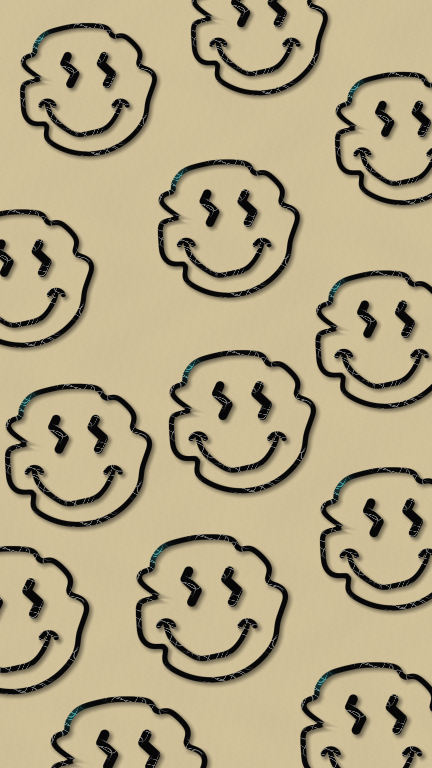
A WebGL 1 fragment shader for this pattern:

```glsl
precision highp float;
// Scattered wobbly smiley outlines in veined black on warm sand paper.

uniform vec2 u_resolution;

const float PI = 3.14159265;
const vec3 PAPER = vec3(0.812, 0.752, 0.598);
const vec3 INK = vec3(0.030, 0.026, 0.030);
const vec3 VEIN = vec3(0.62, 0.62, 0.61);
const vec3 TEAL = vec3(0.22, 0.66, 0.66);
const vec3 SHADE = vec3(0.20, 0.18, 0.14);

// Lengths below are fractions of the canvas width.
// Per column: centre x, alternating sway, drift per row.
const vec3 LEFT_X = vec3(0.132, 0.070, -0.0116);
const vec3 MIDDLE_X = vec3(0.572, 0.0255, -0.0197);
const vec3 RIGHT_X = vec3(0.917, 0.0139, -0.0116);
// Per column: first y from the top, row pitch, pitch loss.
const vec3 LEFT_Y = vec3(0.206, 0.451, 0.0139);
const vec3 MIDDLE_Y = vec3(0.065, 0.470, 0.0076);
const vec3 RIGHT_Y = vec3(0.319, 0.4676, 0.0021);
const float LAST_ROW_SHIFT = 0.139;
const float BASE_RADIUS = 0.154;
const float RADIUS_GROWTH = 0.0058;

// Lengths below are fractions of the motif radius.
const float LINE_HALF = 0.036;
const float EYE_HALF = 0.061;
const float EYE_GAP = 0.55;
const vec2 SHADOW_OFFSET = vec2(0.035, -0.035);
const float SHADOW_BLUR = 0.055;
const float SHADOW_STRENGTH = 0.62;

// Bump in a polar radius: x is the height, y its slope. Angles in degrees.
vec2 bump(float angle, float centre, float width, float height) {
  float d = mod(angle - radians(centre) + PI, 2.0 * PI) - PI;
  float w = radians(width);
  float h = height * exp(-d * d / (w * w));
  return vec2(h, -2.0 * d * h / (w * w));
}

float outlineDistance(vec2 p) {
  float a = atan(p.y, p.x);
  float r = max(length(p), 0.3);
  vec2 rim = vec2(0.975, 0.0);
  rim += bump(a, 10.0, 8.0, 0.050) + bump(a, 25.0, 7.0, -0.115);
  rim += bump(a, 64.0, 6.0, -0.085) + bump(a, 90.0, 14.0, -0.020);
  rim += bump(a, 130.0, 14.0, 0.065) + bump(a, 146.0, 4.0, -0.035);
  rim += bump(a, 156.0, 6.0, 0.075) + bump(a, 168.0, 6.0, -0.210);
  rim += bump(a, 203.0, 10.0, 0.040) + bump(a, 221.0, 7.0, -0.150);
  rim += bump(a, 348.0, 11.0, -0.045);
  return abs(r - rim.x) / sqrt(1.0 + rim.y * rim.y / (r * r));
}

float segmentDistance(vec2 p, vec2 a, vec2 b) {
  vec2 ab = b - a;
  return length(p - a - ab * clamp(dot(p - a, ab) / dot(ab, ab), 0.0, 1.0));
}

// Arc opening symmetrically around +y.
float arcDistance(vec2 p, float halfAngle, float radius) {
  float a = clamp(atan(p.x, p.y), -halfAngle, halfAngle);
  return length(p - radius * vec2(sin(a), cos(a)));
}

float eyesDistance(vec2 p) {
  p.x -= EYE_GAP * step(0.02, p.x);
  vec2 left = vec2(-0.345, 0.385);
  vec2 right = vec2(-0.180, 0.230);
  float d = segmentDistance(p, vec2(-0.295, 0.495), left);
  d = min(d, segmentDistance(p, left, right));
  return min(d, segmentDistance(p, right, vec2(-0.255, 0.075)));
}

float mouthDistance(vec2 p) {
  p.x += 0.05;
  float wobble = 0.012 * sin(p.x * 14.0);
  float smile = arcDistance(vec2(p.x, -p.y - 0.12 + wobble), 1.42, 0.56);
  vec2 corner = vec2(abs(p.x) - 0.55, p.y + 0.29);
  return min(smile, arcDistance(corner, 1.15, 0.11));
}

float motifDistance(vec2 p) {
  float lines = min(outlineDistance(p), mouthDistance(p)) - LINE_HALF;
  return min(lines, eyesDistance(p) - EYE_HALF);
}

// Black marble: thin warped veins in patches, teal glint at upper left.
vec3 marble(vec2 p) {
  float a = sin(19.0 * p.x + 11.0 * p.y + 2.2 * sin(13.0 * p.y - 5.0 * p.x));
  float b = sin(9.0 * p.x - 23.0 * p.y + 2.0 * sin(15.0 * p.x + 4.0 * p.y));
  float veins = 1.0 - smoothstep(0.05, 0.30, min(abs(a), abs(b)));
  float patches = sin(-5.7 * p.x + 3.0 * sin(4.0 * p.y - 1.2));
  vec3 colour = mix(INK, VEIN, veins * smoothstep(-0.6, 0.8, patches) * 0.75);
  vec2 glint = p - vec2(-0.70, 0.72);
  return mix(colour, TEAL, exp(-dot(glint, glint) * 45.0) * (0.35 + 0.5 * veins));
}

vec3 paper(vec2 p) {
  float mottle = sin(p.x * 23.0 + 2.0 * sin(p.y * 17.0)) * sin(p.y * 19.0 + p.x * 7.0);
  float grain = sin(p.x * 310.0 + 3.0 * sin(p.y * 170.0)) * sin(p.y * 290.0 + p.x * 90.0);
  return PAPER * (1.0 + 0.008 * mottle + 0.008 * grain);
}

void main() {
  vec2 p = vec2(gl_FragCoord.x, u_resolution.y - gl_FragCoord.y) / u_resolution.x;
  vec3 colour = paper(p);
  for (int c = 0; c < 3; c++) {
    vec3 across = c == 0 ? LEFT_X : (c == 1 ? MIDDLE_X : RIGHT_X);
    vec3 down = c == 0 ? LEFT_Y : (c == 1 ? MIDDLE_Y : RIGHT_Y);
    for (int r = 0; r < 5; r++) {
      if (r == 4 && c > 0) continue; // only the left column has a fifth row
      float row = float(r);
      float sway = 1.0 - 2.0 * mod(row, 2.0);
      vec2 centre = vec2(across.x + across.y * sway + across.z * row,
                         down.x + down.y * row - down.z * row * row);
      centre.x += LAST_ROW_SHIFT * step(3.5, row);
      float radius = BASE_RADIUS + RADIUS_GROWTH * row;
      vec2 q = (p - centre) * vec2(1.0, -1.0) / radius;
      if (dot(q, q) > 1.6) continue;
      float edge = 0.75 / (u_resolution.x * radius);
      float shadow = 1.0 - smoothstep(-SHADOW_BLUR, SHADOW_BLUR, motifDistance(q - SHADOW_OFFSET));
      colour = mix(colour, SHADE, shadow * SHADOW_STRENGTH);
      colour = mix(colour, marble(q), 1.0 - smoothstep(-edge, edge, motifDistance(q)));
    }
  }
  gl_FragColor = vec4(colour, 1.0);
}
```
